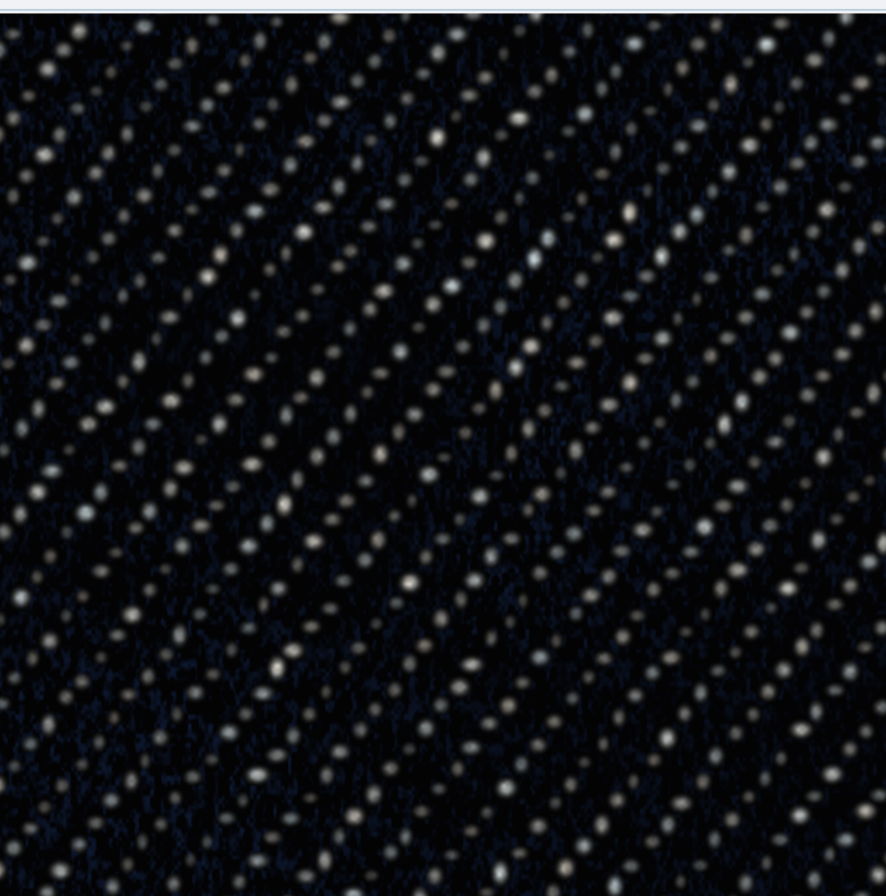
This texture is drawn by a Shadertoy shader. Its source:

```glsl
const vec2 PITCH = vec2(0.01823, 0.0938);   // column width, repeat height
const vec2 ANCHOR = vec2(0.0208, 0.3333);
const float LEAN = 0.022;                   // sideways drift of the columns
const float RISE = 0.258;                   // twill step per column, in repeats

const vec3 CLOTH = vec3(0.010, 0.010, 0.017);
const vec3 INDIGO = vec3(0.035, 0.075, 0.150);
const vec3 WARM = vec3(1.00, 0.96, 0.89);
const vec3 COOL = vec3(0.93, 0.99, 1.00);
const vec3 BORDER = vec3(0.94, 0.95, 0.96);
const vec3 RULE = vec3(0.72, 0.80, 0.86);

float hash(vec2 p) {
    return fract(sin(dot(p, vec2(127.1, 311.7))) * 43758.5453);
}

float noise(vec2 p) {
    vec2 cell = floor(p);
    vec2 f = fract(p);
    f = f * f * (3.0 - 2.0 * f);
    float low = mix(hash(cell), hash(cell + vec2(1.0, 0.0)), f.x);
    float high = mix(hash(cell + vec2(0.0, 1.0)), hash(cell + 1.0), f.x);
    return mix(low, high, f.y);
}

// Soft, uneven thread crossing centred near the origin
vec3 stitch(vec2 offset, vec2 id) {
    vec2 jitter = vec2(hash(id + 3.1), hash(id + 7.7)) - 0.5;
    offset -= jitter * vec2(0.0055, 0.0080);
    float strength = hash(id + 13.3);
    float bright = 0.24 + 0.30 * strength + 0.24 * pow(strength, 8.0);
    float radius = mix(0.0062, 0.0088, strength);
    float stretch = mix(0.84, 1.18, hash(id + 19.9));
    vec2 q = offset / (radius * vec2(stretch, 1.0 / stretch));
    float d = dot(q, q);
    return bright * exp(-d * sqrt(sqrt(d))) * mix(WARM, COOL, hash(id + 29.3));
}

// Diagonal lattice of stitches, nearest repeat in each nearby column
vec3 twill(vec2 p) {
    vec2 q = p - ANCHOR;
    q.x -= LEAN * q.y;
    float column = round(q.x / PITCH.x);
    vec3 light = vec3(0.0);
    for (int i = -1; i <= 1; i++) {
        float c = column + float(i);
        float row = round(q.y / PITCH.y - c * RISE);
        vec2 center = vec2(c, row + c * RISE) * PITCH;
        light = max(light, stitch(q - center, vec2(c, row)));
    }
    return light;
}

// Faint blue fibres, upright and patchy
vec3 fibres(vec2 p) {
    float fine = noise(p * vec2(170.0, 85.0));
    float grain = noise(p * vec2(260.0, 190.0) + 41.0);
    float patches = 0.35 + 0.85 * noise(p * 5.0 + 17.0);
    float streak = smoothstep(0.40, 0.95, 0.6 * fine + 0.4 * grain);
    return INDIGO * streak * patches;
}

float band(float x, float center, float halfWidth, float blur) {
    return 1.0 - smoothstep(halfWidth - blur, halfWidth + blur, abs(x - center));
}

void mainImage(out vec4 fragColor, in vec2 fragCoord) {
    vec2 p = fragCoord / iResolution.y;
    float blur = max(0.0008, 0.75 / iResolution.y);

    vec3 color = CLOTH + fibres(p);
    vec3 thread = twill(p) * (0.88 + 0.24 * noise(p * 210.0));
    color = max(color, thread + 0.4 * color);

    // Pale border with a thin rule along the top
    vec3 border = mix(BORDER, RULE, band(p.y, 0.9890, 0.0010, blur));
    color = mix(color, border, smoothstep(-blur, blur, p.y - 0.9850));

    fragColor = vec4(color, 1.0);
}
```
